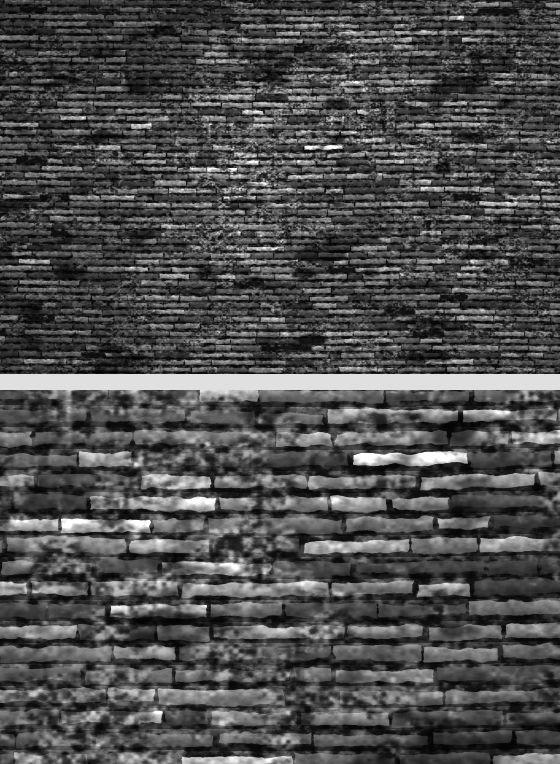
Top, the full canvas; bottom, a detail of the centre.
Write a Shadertoy shader that draws this texture.

```glsl
const float ROWS = 52.0;             // courses from bottom to top
const float BRICKS = 18.0;           // mean bricks across a course
const float WALL_ASPECT = 1.5;
const float JOINT_JITTER = 0.72;     // spread of brick lengths
const float BRICK_HALF_HEIGHT = 0.34; // in course heights
const float JOINT_HALF_WIDTH = 0.09;  // in course heights
const float EDGE_ROUGHNESS = 0.30;
const float COURSE_WAVE = 0.011;
const float MORTAR_DARK = 0.05;
const float MORTAR_LIGHT = 0.30;
const float BRICK_DARK = 0.20;
const float BRICK_LIGHT = 0.62;
const float PALE_BOOST = 0.24;       // extra light on a few bricks
const float MISSING_SHARE = 0.012;
const float WEAR_START = 0.50;
const float WEAR_END = 0.66;
const float VIGNETTE = 0.42;

float hash(vec2 p) {
    return fract(sin(dot(p, vec2(127.1, 311.7))) * 43758.5453);
}

float noise(vec2 p) {
    vec2 i = floor(p), f = fract(p);
    f = f * f * (3.0 - 2.0 * f);
    return mix(mix(hash(i), hash(i + vec2(1, 0)), f.x),
               mix(hash(i + vec2(0, 1)), hash(i + vec2(1, 1)), f.x), f.y);
}

float fbm(vec2 p) {
    float sum = 0.0, amplitude = 0.5;
    for (int k = 0; k < 4; k++) {
        sum += amplitude * noise(p);
        p = p * 2.03 + 17.3;
        amplitude *= 0.5;
    }
    return sum / 0.9375;
}

// Position of the joint to the left of brick i in a course
float jointX(float i, float row) {
    return i + JOINT_JITTER * hash(vec2(i, row));
}

void mainImage(out vec4 fragColor, in vec2 fragCoord) {
    vec2 uv = fragCoord / iResolution.xy;
    vec2 p = uv * vec2(WALL_ASPECT, 1.0);

    // Gently uneven courses with irregular brick lengths
    float y = (uv.y + COURSE_WAVE * (noise(p * vec2(2.5, 2.0)) - 0.5)) * ROWS;
    float row = floor(y);
    float x = uv.x * BRICKS + 7.0 * hash(vec2(row, 4.7));
    float i = floor(x);
    if (x < jointX(i, row)) i -= 1.0;
    float left = jointX(i, row), right = jointX(i + 1.0, row);
    vec2 id = vec2(i, row);

    // Rough-edged brick, measured in course heights
    float xScale = WALL_ASPECT * ROWS / BRICKS;
    float sag = 0.14 * (hash(id + 31.0) - 0.5);
    float tilt = 0.10 * (hash(id + 57.0) - 0.5) * (x - 0.5 * (left + right));
    vec2 halfSize = vec2(0.5 * (right - left) * xScale - JOINT_HALF_WIDTH,
                         BRICK_HALF_HEIGHT - 0.09 * hash(id + 73.0));
    vec2 local = vec2((x - 0.5 * (left + right)) * xScale,
                      fract(y) - 0.5 - sag - tilt);
    vec2 q = abs(local) - halfSize;
    float edge = length(max(q, 0.0)) + min(max(q.x, q.y), 0.0);
    edge += EDGE_ROUGHNESS * (fbm(p * vec2(75.0, 110.0)) - 0.5);
    float soft = 0.75 * ROWS / iResolution.y;
    float brick = 1.0 - smoothstep(-soft, soft, edge);

    // Surface layers
    float grain = fbm(p * vec2(100.0, 150.0) + 9.0);
    float speck = noise(p * 235.0);
    float patches = fbm(p * vec2(3.2, 4.0) + 3.0);
    float erosion = fbm(p * vec2(20.0, 38.0) + 40.0) + 0.25 * (patches - 0.5);
    float wear = smoothstep(WEAR_START, WEAR_END, erosion);

    // Brick tone: mostly mid grey, a few pale, rarely an empty socket
    float pick = hash(id + 11.0);
    float tone = mix(BRICK_DARK, BRICK_LIGHT, pick);
    tone += PALE_BOOST * smoothstep(0.86, 1.0, hash(id + 23.0));
    tone *= 0.50 + 0.75 * grain + 0.30 * speck;
    tone *= 1.0 + 0.25 * clamp(local.y / BRICK_HALF_HEIGHT, -1.0, 1.0);
    if (hash(id + 91.0) < MISSING_SHARE) tone = 0.05 + 0.06 * speck;

    // Mortar, darkest in the shadow below each brick
    float mortar = mix(MORTAR_DARK, MORTAR_LIGHT, smoothstep(0.30, 0.75, grain));
    mortar *= mix(0.60, 1.15, smoothstep(-0.5, 0.3, local.y)) * (0.6 + 0.8 * speck);

    // Crumbled faces and smeared lime
    float rubble = 0.04 + 0.60 * smoothstep(0.25, 0.80, 0.65 * grain + 0.35 * speck);
    float shade = mix(mortar, tone, brick);
    shade = mix(shade, rubble, wear * (0.30 + 0.40 * brick));
    float lime = smoothstep(0.62, 0.76, fbm(p * vec2(34.0, 60.0) + 80.0));
    shade += 0.22 * lime * speck;

    // Soot, broad stains and darkened corners
    float soot = smoothstep(0.60, 0.74, fbm(p * vec2(11.0, 22.0) + 120.0));
    shade *= 1.0 - 0.60 * soot;
    shade *= 0.68 + 0.72 * patches;
    vec2 fromCentre = (uv - vec2(0.52, 0.47)) * vec2(1.7, 1.8);
    shade *= 1.10 - VIGNETTE * smoothstep(0.2, 1.25, length(fromCentre));

    fragColor = vec4(vec3(clamp(shade, 0.0, 1.0)), 1.0);
}
```
